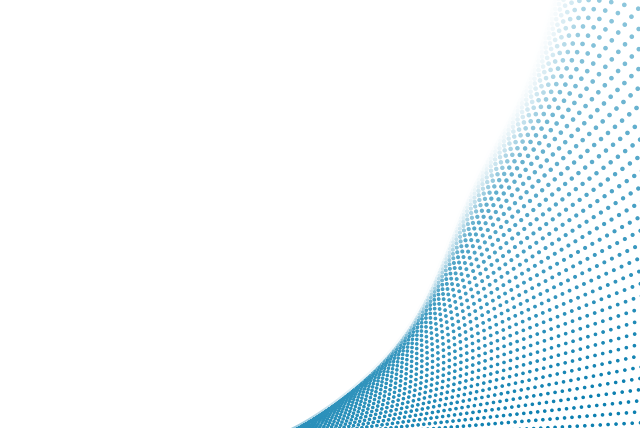
Reproduce this background procedurally as a WebGL 2 fragment shader.

```glsl
#version 300 es
precision highp float;
// A fan of blue dotted strands that peels away from a curved, fading edge on white.

uniform vec2 u_resolution;
out vec4 fragColor;

// Lengths are in canvas heights, angles in radians.
const vec2  FAN_ORIGIN   = vec2(0.549, -0.039);
const float STRAND_STEP  = 0.027;  // angle between neighbouring strands
const float EDGE_SOFT    = 0.08;   // how gradually strands bend into the edge
const float DOT_GROWTH   = 0.012;  // growth of the dot spacing along a strand
const float DOT_SCALE    = 1.5;
const float STAGGER      = 0.38;   // shift of the dots from strand to strand
const float RADIUS_LOW   = 0.0042;
const float RADIUS_HIGH  = 0.0054;
const float FADE_ANGLE   = 0.085;  // widest fade next to the edge
const vec3  PAPER        = vec3(1.0);
const vec3  DEEP_BLUE    = vec3(0.05, 0.50, 0.69);
const vec3  PALE_BLUE    = vec3(0.72, 0.87, 0.92);

// Angle of the outer edge at distance r from the fan origin.
float edgeAngle(float r) {
    float sweep = 1.06 * (1.0 - exp(-r / 0.562));
    return sweep - 0.035 * exp(-r) * sin(9.8 * (r - 0.31));
}

// Smooth minimum: bends a straight ray so it stays below the edge.
float bendRay(float ray, float edge) {
    return min(ray, edge) - EDGE_SOFT * log(1.0 + exp(-abs(ray - edge) / EDGE_SOFT));
}

// Inverse of bendRay, limited where strands crowd together.
float unbendRay(float angle, float edge) {
    float room = 1.0 - exp(min((angle - edge) / EDGE_SOFT, 0.0));
    return angle - EDGE_SOFT * log(max(room, 0.001));
}

// Dot index along a strand, and the distance belonging to an index.
float dotIndex(float r) { return log(1.0 + DOT_SCALE * r) / DOT_GROWTH; }
float dotDistance(float index) { return (exp(DOT_GROWTH * index) - 1.0) / DOT_SCALE; }

vec3 dotColor(vec2 p) {
    float paleness = clamp(0.85 * p.y - 0.35 * (p.x - 1.2), 0.0, 1.0);
    return mix(DEEP_BLUE, PALE_BLUE, paleness);
}

// Strongest coverage among the dots around p.
float dotCoverage(vec2 p, float pixel) {
    vec2 ray = p - FAN_ORIGIN;
    float r = length(ray);
    float angle = atan(ray.y, ray.x);
    float strand = round(unbendRay(angle, edgeAngle(r)) / STRAND_STEP);
    float along = dotIndex(r);
    float radius = mix(RADIUS_LOW, RADIUS_HIGH, smoothstep(0.1, 0.8, p.y));
    float coverage = 0.0;

    for (int i = -3; i <= 3; i++) {
        float row = strand + float(i);
        float shift = STAGGER * row;
        float nearest = round(along - shift) + shift;
        for (int j = -1; j <= 1; j++) {
            float dist = max(dotDistance(nearest + float(j)), 0.0);
            float edge = edgeAngle(dist);
            float bent = bendRay(row * STRAND_STEP, edge);
            vec2 center = FAN_ORIGIN + dist * vec2(cos(bent), sin(bent));

            // The fade is narrow at the bottom and wide at the top.
            float fade = 0.004 + FADE_ANGLE * smoothstep(0.1, 1.1, dist);
            float alpha = smoothstep(-0.004, fade, edge - bent);
            float gap = length(p - center) - radius;
            float disc = 1.0 - smoothstep(-0.6 * pixel, 0.6 * pixel, gap);
            coverage = max(coverage, disc * alpha);
        }
    }
    return coverage;
}

void main() {
    vec2 p = gl_FragCoord.xy / u_resolution.y;
    float coverage = dotCoverage(p, 1.0 / u_resolution.y);
    fragColor = vec4(mix(PAPER, dotColor(p), coverage), 1.0);
}
```
